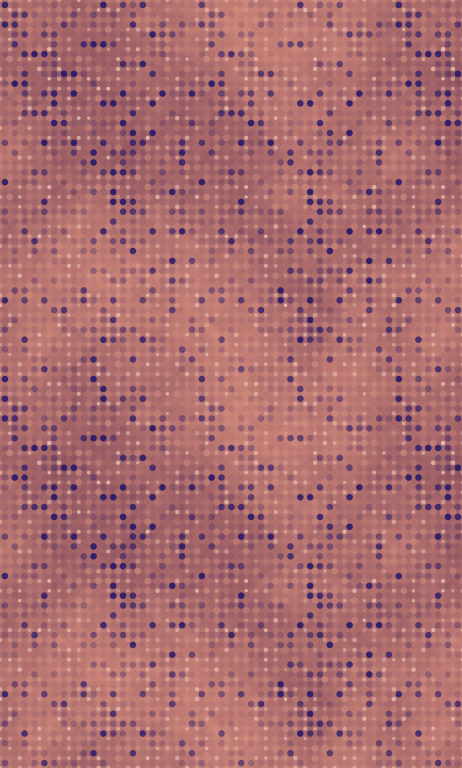
This pattern is drawn by a Shadertoy shader. Its source:

```glsl
// Halftone-like grid of ink dots with pale dots at the cell corners, on clouded rose.
// Dot strengths are hashed per cell and wrap every DOT_TILE cells; the clouds are
// layered cosines plus periodic value noise that wrap every CLOUD_TILE cells.

#define ROWS 78.0
#define DOT_TILE vec2(20.0, 40.0)
#define CLOUD_TILE 40.0
#define INK_RADIUS 0.33
#define PALE_RADIUS 0.20
#define PALE_SHARE 0.42
#define WEAR 0.45
#define SHADE_COLOR vec3(0.59, 0.35, 0.38)
#define LIGHT_COLOR vec3(0.80, 0.52, 0.47)
#define INK_COLOR vec3(0.17, 0.11, 0.42)
#define PEACH_COLOR vec3(0.82, 0.56, 0.50)
#define PALE_COLOR vec3(0.89, 0.74, 0.70)

const float TAU = 6.2831853;

// Integer hash of a cell and a seed, giving 0..1
float hash(vec2 cell, uint seed) {
    uvec2 q = uvec2(ivec2(cell)) * uvec2(1597u, 3571u);
    uint n = q.x ^ (q.y + seed * 7919u);
    n = (n ^ (n >> 15)) * 73244475u;
    n = (n ^ (n >> 15)) * 73244475u;
    n ^= n >> 16;
    return float(n & 65535u) / 65535.0;
}

// Value noise that wraps after 'period' lattice steps
float wrapNoise(vec2 p, float period, uint seed) {
    vec2 i = floor(p), f = fract(p);
    f = f * f * (3.0 - 2.0 * f);
    vec2 a = mod(i, period), b = mod(i + 1.0, period);
    float low = mix(hash(a, seed), hash(vec2(b.x, a.y), seed), f.x);
    float high = mix(hash(vec2(a.x, b.y), seed), hash(b, seed), f.x);
    return mix(low, high, f.y);
}

// Layered periodic noise, centred on zero
float layers(vec2 uv, float period, uint seed) {
    float sum = 0.0, gain = 0.5;
    for (uint k = 0u; k < 5u; k++) {
        sum += gain * (wrapNoise(uv * period, period, seed + k) - 0.5);
        period *= 2.0;
        gain *= 0.68;
    }
    return sum;
}

// Broad light and dark drifts
float clouds(vec2 p) {
    vec2 uv = p / CLOUD_TILE;
    vec2 warp = 0.5 * sin(TAU * (uv.yx * vec2(2.0, 3.0) + vec2(0.1, 0.6)));
    vec2 a = TAU * (p - vec2(12.0, 27.0)) / CLOUD_TILE + warp;
    float drift = 0.17 * cos(a.x) * cos(a.y) + 0.12 * cos(a.y - TAU * 0.25);
    return drift + 0.75 * layers(uv, 5.0, 11u);
}

// Smooth-edged disc coverage
float disc(vec2 offset, float radius, float pixel) {
    return 1.0 - smoothstep(-0.6, 0.6, (length(offset) - radius) / pixel);
}

void mainImage(out vec4 fragColor, in vec2 fragCoord) {
    // Cell units, counted from the upper left
    float pixel = ROWS / iResolution.y;
    vec2 p = vec2(fragCoord.x, iResolution.y - fragCoord.y) * pixel;

    // Mottled ground
    float cloud = clouds(p);
    float grain = layers(p / CLOUD_TILE, 40.0, 31u);
    vec3 color = mix(SHADE_COLOR, LIGHT_COLOR, clamp(0.52 + cloud + 0.3 * grain, -0.15, 1.2));
    float wear = clamp(1.0 - WEAR * (0.35 + 1.6 * grain), 0.0, 1.0);

    // Ink dots at cell centres: mostly faint, a few nearly solid
    vec2 cell = mod(floor(p), DOT_TILE);
    float ink = 0.07 + 0.95 * pow(hash(cell, 3u), 4.5);
    ink *= clamp(1.0 - 0.9 * cloud, 0.5, 1.35);
    float inkDot = disc(fract(p) - 0.5, INK_RADIUS, pixel);
    color = mix(color, INK_COLOR, inkDot * clamp(ink * mix(wear, 1.0, ink), 0.0, 0.95));

    // Corner dots: broad translucent peach ones and small pale ones
    vec2 corner = floor(p + 0.5);
    vec2 offset = p - corner;
    corner = mod(corner, DOT_TILE);
    float kind = hash(corner, 5u);
    float strength = hash(corner, 7u);
    float peach = step(0.68, kind) * (0.15 + 0.55 * strength);
    color = mix(color, PEACH_COLOR, peach * wear * disc(offset, INK_RADIUS, pixel));
    float pale = step(kind, PALE_SHARE) * (0.2 + 0.75 * strength);
    float paleRadius = PALE_RADIUS * (0.85 + 0.3 * hash(corner, 9u));
    color = mix(color, PALE_COLOR, pale * wear * disc(offset, paleRadius, pixel));

    fragColor = vec4(color, 1.0);
}
```
